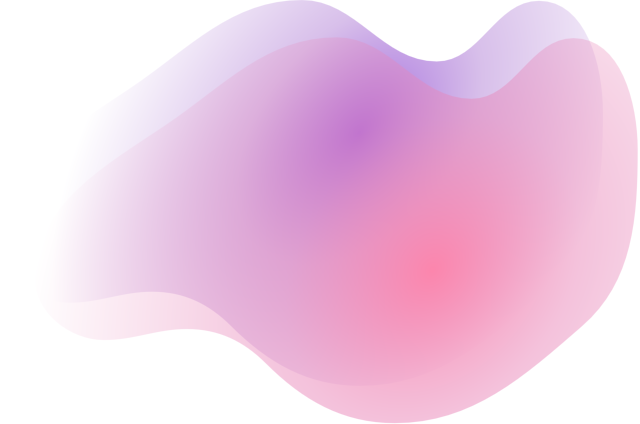
A Shadertoy shader for this background:

```glsl
// Two copies of one soft blob overlap on white: a violet one behind, a pink one in front.
// The outline is a closed Hermite curve, turned into a signed distance by walking its chords;
// each copy is filled with a tilted elliptical gradient that fades to transparent.

// Lengths are in canvas heights, origin at the lower left.
const vec3 PAPER = vec3(1.0);

// Outline knots: position and heading in degrees, walked clockwise.
const int KNOT_COUNT = 11;
const vec3 KNOTS[KNOT_COUNT] = vec3[KNOT_COUNT](
    vec3(0.082, 0.343,   90.0), vec3(0.392, 0.706,  34.0),
    vec3(0.794, 0.912,    0.0), vec3(1.112, 0.767,   0.0),
    vec3(1.353, 0.910,    0.0), vec3(1.504, 0.647, -90.0),
    vec3(1.373, 0.231, -139.0), vec3(0.931, 0.002, 180.0),
    vec3(0.627, 0.143,  135.0), vec3(0.441, 0.224, 180.0),
    vec3(0.245, 0.198,  180.0));
const int   CHORDS_PER_SPAN = 16;
const float ROUNDNESS = 1.1;                  // tangent length per span length
const vec2  BACK_SHIFT = vec2(-0.082, 0.088); // back copy relative to the front

// Gradients: centre, radii along and across the tilt, and the middle stop.
const float TILT = 50.0;
const vec2  PINK_CENTRE   = vec2(1.020, 0.363);
const vec2  PINK_RADII    = vec2(1.10, 0.86);
const float PINK_STOP     = 0.36;
const vec4  PINK_CORE     = vec4(1.00, 0.48, 0.64, 0.88);
const vec4  PINK_HALO     = vec4(0.91, 0.52, 0.72, 0.50);
const vec2  VIOLET_CENTRE = vec2(0.847, 0.686);
const vec2  VIOLET_RADII  = vec2(0.90, 0.57);
const float VIOLET_STOP   = 0.40;
const vec4  VIOLET_CORE   = vec4(0.60, 0.36, 0.87, 0.93);
const vec4  VIOLET_HALO   = vec4(0.68, 0.48, 0.83, 0.48);

vec2 heading(float degrees) {
    float a = radians(degrees);
    return vec2(cos(a), sin(a));
}

vec2 hermite(vec2 a, vec2 b, vec2 tangentA, vec2 tangentB, float t) {
    float s = 1.0 - t;
    return s * s * ((1.0 + 2.0 * t) * a + t * tangentA)
         + t * t * ((3.0 - 2.0 * t) * b - s * tangentB);
}

// Signed distance to the outline, negative inside.
float blobDistance(vec2 p) {
    float nearest = 1e6;
    float side = 1.0;
    vec2 from = KNOTS[0].xy;
    for (int i = 0; i < KNOT_COUNT; i++) {
        vec3 a = KNOTS[i];
        vec3 b = KNOTS[(i + 1) % KNOT_COUNT];
        float reach = ROUNDNESS * distance(a.xy, b.xy);
        vec2 tangentA = reach * heading(a.z);
        vec2 tangentB = reach * heading(b.z);
        for (int k = 1; k <= CHORDS_PER_SPAN; k++) {
            float t = float(k) / float(CHORDS_PER_SPAN);
            vec2 to = hermite(a.xy, b.xy, tangentA, tangentB, t);
            vec2 edge = to - from;
            vec2 w = p - from;
            vec2 gap = w - edge * clamp(dot(w, edge) / dot(edge, edge), 0.0, 1.0);
            nearest = min(nearest, dot(gap, gap));
            // Even-odd rule: flip at every crossing to the right.
            if ((from.y > p.y) != (to.y > p.y) && w.x < w.y * edge.x / edge.y) side = -side;
            from = to;
        }
    }
    return side * sqrt(nearest);
}

// Core to halo to clear, by tilted elliptical radius.
vec4 glow(vec2 p, vec2 centre, vec2 radii, float stop, vec4 core, vec4 halo) {
    vec2 axis = heading(TILT);
    vec2 d = p - centre;
    float r = length(vec2(dot(d, axis), dot(d, vec2(-axis.y, axis.x))) / radii);
    vec4 tint = mix(core, halo, clamp(r / stop, 0.0, 1.0));
    tint.a *= 1.0 - clamp((r - stop) / (1.0 - stop), 0.0, 1.0);
    return tint;
}

void mainImage(out vec4 fragColor, in vec2 fragCoord) {
    vec2 p = fragCoord / iResolution.y;
    float blur = 0.75 / iResolution.y;

    // Coverage of each copy, with smooth edges.
    float back  = 1.0 - smoothstep(-blur, blur, blobDistance(p - BACK_SHIFT));
    float front = 1.0 - smoothstep(-blur, blur, blobDistance(p));

    // Layers from back to front.
    vec4 violet = glow(p, VIOLET_CENTRE, VIOLET_RADII, VIOLET_STOP, VIOLET_CORE, VIOLET_HALO);
    vec4 pink = glow(p, PINK_CENTRE, PINK_RADII, PINK_STOP, PINK_CORE, PINK_HALO);
    vec3 colour = mix(PAPER, violet.rgb, violet.a * back);
    colour = mix(colour, pink.rgb, pink.a * front);
    fragColor = vec4(colour, 1.0);
}
```
